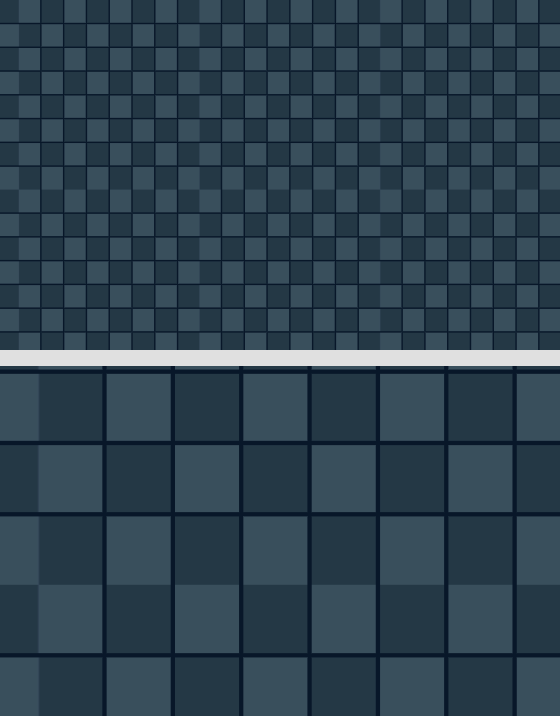
Top, the full canvas; bottom, a detail of the centre.
A Shadertoy shader for this pattern:

```glsl
// Slate-blue checkerboard made of repeating 8 by 8 panels.
// Thin dark grooves run between the cells inside a panel, while panels
// meet without a groove. Each axis is solved alone, then both combine.

const vec2 PANEL_SIZE = vec2(0.5161, 0.5417);   // in canvas heights
const vec2 CELL_PITCH = vec2(0.0651, 0.0679);
const float PANEL_LEFT = 0.0540;
const float GROOVE_WIDTH = 0.0041;
const float SEAM_WIDTH = 0.0020;

const vec3 DARK_SLATE = vec3(0.140, 0.218, 0.272);
const vec3 LIGHT_SLATE = vec3(0.225, 0.308, 0.362);
const vec3 GROOVE_INK = vec3(0.030, 0.090, 0.160);
const vec3 SEAM_TINT = vec3(0.225, 0.290, 0.380);

// Signed position from the centre of the panel.
vec2 panelPosition(vec2 p, vec2 size) {
    return mod(p, size) - 0.5 * size;
}

// Distance to the nearest of the seven inner grooves, per axis.
vec2 grooveDistance(vec2 local, vec2 pitch) {
    vec2 nearest = clamp(floor(local / pitch + 0.5), -3.0, 3.0);
    return abs(local - nearest * pitch);
}

// Alternating +1 and -1 per cell, fading to 0 at the cell borders.
vec2 checkerSign(vec2 local, vec2 pitch, vec2 borderDistance, float pixel) {
    vec2 cell = clamp(floor(local / pitch), -4.0, 3.0);
    vec2 parity = 1.0 - 2.0 * mod(cell, 2.0);
    return parity * clamp(2.0 * borderDistance / pixel, 0.0, 1.0);
}

// Pixel coverage of a line, from the distance to its middle.
float lineCoverage(float dist, float width, float pixel) {
    float low = max(dist - 0.5 * pixel, -0.5 * width);
    float high = min(dist + 0.5 * pixel, 0.5 * width);
    return clamp((high - low) / pixel, 0.0, 1.0);
}

void mainImage(out vec4 fragColor, in vec2 fragCoord) {
    float pixel = 1.0 / iResolution.y;
    vec2 uv = fragCoord * pixel;

    // Panels hang from the top edge.
    vec2 p = vec2(uv.x - PANEL_LEFT, 1.0 - uv.y);
    vec2 local = panelPosition(p, PANEL_SIZE);
    vec2 groove = grooveDistance(local, CELL_PITCH);
    vec2 seam = 0.5 * PANEL_SIZE - abs(local);

    // Checker fill.
    vec2 axisSign = checkerSign(local, CELL_PITCH, min(groove, seam), pixel);
    float lightness = 0.5 + 0.5 * axisSign.x * axisSign.y;
    vec3 color = mix(DARK_SLATE, LIGHT_SLATE, lightness);

    // Faint upright seam between panels, then the dark grooves.
    color = mix(color, SEAM_TINT, 0.3 * lineCoverage(seam.x, SEAM_WIDTH, pixel));
    float ink = max(lineCoverage(groove.x, GROOVE_WIDTH, pixel),
                    lineCoverage(groove.y, GROOVE_WIDTH, pixel));
    color = mix(color, GROOVE_INK, ink);

    fragColor = vec4(color, 1.0);
}
```
